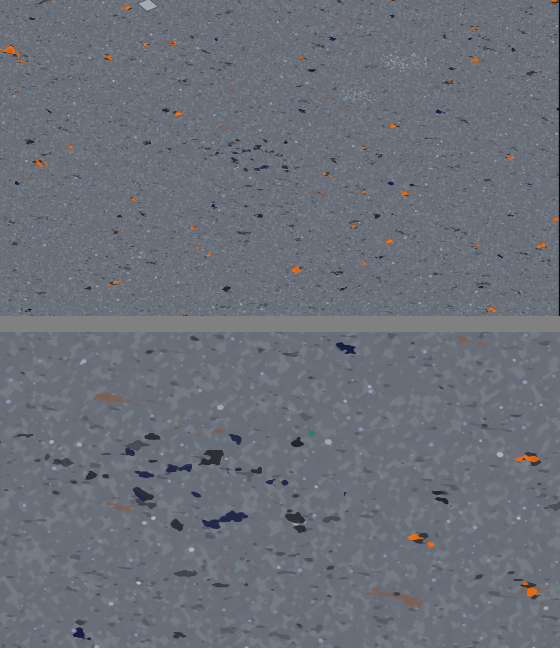
Top: the whole. Bottom: its middle third, enlarged.
This texture is drawn by a Shadertoy shader. Its source:

```glsl
const vec3 SLATE = vec3(0.409, 0.431, 0.469);
const vec3 PALE_SLATE = vec3(0.463, 0.491, 0.521);
const vec3 SHADOW = vec3(0.300, 0.320, 0.360);
const vec3 SOOT = vec3(0.135, 0.140, 0.160);
const vec3 NAVY = vec3(0.080, 0.110, 0.250);
const vec3 ORANGE = vec3(0.960, 0.440, 0.080);
const vec3 RUST = vec3(0.500, 0.360, 0.290);
const vec3 SILVER = vec3(0.640, 0.670, 0.700);
const vec3 LILAC = vec3(0.630, 0.620, 0.790);
const vec3 TEAL = vec3(0.100, 0.500, 0.430);

float hash(vec2 p) {
    return fract(sin(dot(p, vec2(127.1, 311.7))) * 43758.5453);
}

float noise(vec2 p) {
    vec2 cell = floor(p);
    vec2 f = fract(p);
    f = f * f * (3.0 - 2.0 * f);
    float low = mix(hash(cell), hash(cell + vec2(1.0, 0.0)), f.x);
    float high = mix(hash(cell + vec2(0.0, 1.0)), hash(cell + 1.0), f.x);
    return mix(low, high, f.y);
}

float fractal(vec2 p) {
    return 0.6 * noise(p) + 0.4 * noise(p * 2.1 + 17.3);
}

vec2 turn(vec2 p, float angle) {
    float c = cos(angle), s = sin(angle);
    return vec2(c * p.x + s * p.y, c * p.y - s * p.x);
}

float ellipse(vec2 p, vec2 size) {
    return (length(p / size) - 1.0) * min(size.x, size.y);
}

float fill(float dist, float blur) {
    return 1.0 - smoothstep(-blur, blur, dist);
}

// Nearest scattered ellipse: x is its distance, y a random value for it
vec2 scatter(vec2 p, float cell, float density, vec2 size, float seed) {
    vec2 home = floor(p / cell);
    vec2 nearest = vec2(1.0, 0.0);
    for (int j = -1; j <= 1; j++) {
        for (int i = -1; i <= 1; i++) {
            vec2 id = home + vec2(i, j);
            if (hash(id + seed) > density) continue;
            vec2 jitter = vec2(hash(id + seed + 3.1), hash(id + seed + 7.7));
            float pick = hash(id + seed + 5.3);
            float angle = 0.8 * (hash(id + seed + 9.2) - 0.6);
            float grow = mix(0.45, 1.25, pick * pick);
            float dist = ellipse(turn(p - (id + jitter) * cell, angle), size * grow);
            if (dist < nearest.x) nearest = vec2(dist, hash(id + seed + 11.4));
        }
    }
    return nearest;
}

// Fine mineral grain with small horizontal shadows
vec3 ground(vec2 p) {
    float grain = noise(turn(p, 0.6) * 190.0);
    float smudge = fractal(turn(p, -0.1) * vec2(75.0, 150.0) + 40.0);
    vec3 col = SLATE + 0.018 * (noise(turn(p, 1.1) * 140.0 + 9.0) - 0.5);
    col = mix(col, PALE_SLATE, 0.85 * smoothstep(0.53, 0.84, grain));
    return mix(col, SHADOW, 0.7 * smoothstep(0.27, 0.14, smudge));
}

// Small bright and coloured crystals
vec3 addSpecks(vec3 col, vec2 p, float blur) {
    vec2 fine = scatter(p, 0.015, 0.30, vec2(0.0021, 0.0017), 20.5);
    vec3 tint = mix(SILVER, LILAC, step(0.65, fine.y));
    col = mix(col, tint, fill(fine.x, blur) * mix(0.25, 0.95, fine.y * fine.y));
    vec2 rare = scatter(p, 0.075, 0.22, vec2(0.0030, 0.0023), 61.5);
    tint = rare.y < 0.15 ? TEAL : mix(LILAC, vec3(0.85), rare.y);
    return mix(col, tint, 0.8 * fill(rare.x, blur));
}

// Loose patch of pale dust
vec3 addDust(vec3 col, vec2 p, vec2 centre, vec2 size, float blur) {
    float reach = 1.0 - smoothstep(0.35, 1.1, length((p - centre) / size));
    vec2 dust = scatter(p, 0.0085, 0.75 * reach, vec2(0.0033, 0.0026), 83.5);
    return mix(col, SILVER, 0.75 * fill(dust.x, blur));
}

// Thin broken wisps and chips, some of them rusty
vec3 addWisps(vec3 col, vec2 p, float blur) {
    float fray = fractal(p * vec2(95.0, 190.0)) - 0.40;
    vec2 wisp = scatter(p, 0.062, 0.30, vec2(0.018, 0.0036), 140.5);
    float cover = fill(wisp.x + 0.017 * fray, blur * 1.3);
    col = mix(col, mix(SOOT, RUST, step(0.8, wisp.y)), cover * mix(0.4, 0.8, wisp.y));
    vec2 chip = scatter(p, 0.030, 0.26, vec2(0.0036, 0.0018), 171.5);
    vec3 tint = mix(SOOT, RUST, step(0.68, chip.y));
    return mix(col, tint, 0.65 * fill(chip.x + 0.003 * fray, blur * 1.2));
}

// Orange flecks in broken dark sockets
vec3 addEmbers(vec3 col, vec2 p, float blur) {
    vec2 ember = scatter(p, 0.13, 0.40, vec2(0.0125, 0.0070), 210.5);
    float corner = ellipse(p - vec2(0.03, 0.84), vec2(0.040, 0.022));
    corner += 0.034 * (fractal(p * vec2(60.0, 80.0) + 22.0) - 0.25);
    float dist = min(ember.x, corner);
    float fray = fractal(p * vec2(85.0, 120.0) + 5.0) - 0.42;
    float gap = fractal(p * vec2(65.0, 150.0) + 70.0);
    col = mix(col, RUST, 0.5 * fill(dist - 0.013 + 0.034 * (1.0 - gap), blur * 1.5));
    col = mix(col, SOOT, 0.75 * fill(dist - 0.013 + 0.034 * gap, blur * 1.2));
    vec3 tint = ORANGE * mix(0.82, 1.04, noise(p * 130.0));
    return mix(col, tint, fill(dist + 0.022 * fray, blur));
}

// Cluster of navy and black fragments
vec3 addCluster(vec3 col, vec2 p, vec2 centre, vec2 size, float blur) {
    float reach = 1.0 - smoothstep(0.2, 1.1, length((p - centre) / size));
    vec2 shard = scatter(p, 0.023, 0.75 * reach, vec2(0.0110, 0.0052), 260.5);
    float fray = fractal(p * vec2(95.0, 130.0) + 30.0) - 0.45;
    vec3 tint = mix(SOOT, NAVY, step(0.65, shard.y));
    return mix(col, tint, 0.85 * fill(shard.x + 0.014 * fray, blur));
}

// Flat pale flake with a shaded rim
vec3 addFlake(vec3 col, vec2 p, float blur) {
    vec2 q = abs(turn(p - vec2(0.468, 0.984), -0.15));
    float dist = (q.x / 0.031 + q.y / 0.019 - 1.0) * 0.016;
    col = mix(col, SOOT, 0.6 * fill(dist - 0.002, blur));
    return mix(col, SILVER, fill(dist, blur));
}

void mainImage(out vec4 fragColor, in vec2 fragCoord) {
    vec2 p = fragCoord / iResolution.y;
    float blur = 0.75 / iResolution.y;
    float right = iResolution.x / iResolution.y;

    vec3 col = addSpecks(ground(p), p, blur);
    col = addDust(col, p, vec2(1.28, 0.805), vec2(0.10, 0.034), blur);
    col = addDust(col, p, vec2(1.13, 0.700), vec2(0.07, 0.030), blur);
    col = addWisps(col, p, blur);
    col = addCluster(col, p, vec2(0.82, 0.505), vec2(0.17, 0.065), blur);
    col = addCluster(col, p, vec2(1.06, 0.135), vec2(0.04, 0.030), blur);
    col = addEmbers(col, p, blur);
    col = addFlake(col, p, blur);
    col = mix(col, vec3(0.03), fill(right - 0.0035 - p.x, blur));
    fragColor = vec4(col, 1.0);
}
```
